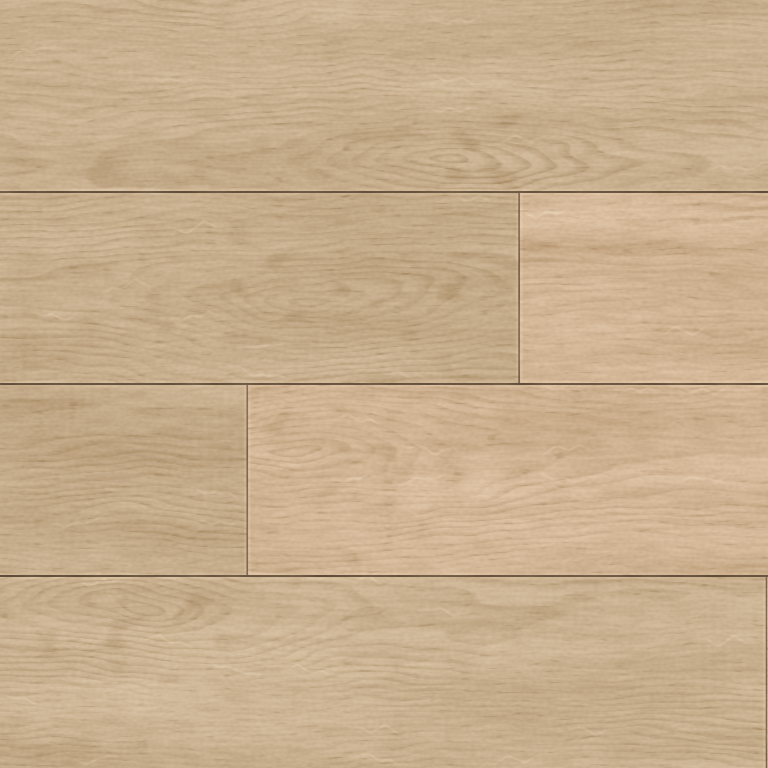
This texture is drawn by a WebGL 2 fragment shader. Its source:

```glsl
#version 300 es
precision highp float;

uniform vec2 u_resolution;
out vec4 fragColor;

float hash(vec2 p) {
    return fract(sin(dot(p, vec2(127.1, 311.7))) * 43758.5);
}

vec2 gradient(vec2 cell) {
    float angle = 6.2832 * hash(cell);
    return vec2(cos(angle), sin(angle));
}

// Gradient noise, roughly -0.7 to 0.7
float noise(vec2 p) {
    vec2 i = floor(p), f = p - i;
    vec2 u = f * f * f * (f * (f * 6.0 - 15.0) + 10.0);
    vec2 e = vec2(1.0, 0.0);
    float low = mix(dot(gradient(i), f), dot(gradient(i + e), f - e), u.x);
    float high = mix(dot(gradient(i + e.yx), f - e.yx), dot(gradient(i + 1.0), f - 1.0), u.x);
    return mix(low, high, u.y);
}

// Growth rings: arches around the core that run out into straight grain
float ringLines(vec2 p, vec2 core, vec2 seed) {
    vec2 q = p - core;
    q.x += 0.06 * noise(p * vec2(6.0, 14.0) + seed);
    q.y += 0.035 * noise(p * vec2(3.5, 5.0) + seed.yx) + 0.007 * noise(p * vec2(16.0, 30.0) + seed);
    float ring = length(vec2(0.07 * tanh(4.0 * q.x), q.y));
    float phase = fract(ring / 0.0088 + 0.9 * noise(p * vec2(7.0, 40.0) + seed));
    return smoothstep(0.35, 0.85, phase) * (1.0 - smoothstep(0.85, 1.0, phase));
}

// Sparse, short, wavy raised marks
float scratches(vec2 p, vec2 seed) {
    vec2 grid = p * vec2(11.0, 26.0) + seed;
    vec2 cell = floor(grid), f = fract(grid) - 0.5;
    float slope = hash(cell + 3.0) - 0.5;
    float curve = f.y - slope * f.x - 0.35 * noise(vec2(grid.x * 4.0, cell.y));
    float fade = 1.0 - smoothstep(0.15, 0.45, abs(f.x));
    return step(0.83, hash(cell)) * fade * (1.0 - smoothstep(0.015, 0.075, abs(curve)));
}

void main() {
    vec2 p = gl_FragCoord.xy / u_resolution;
    float pixel = 1.0 / min(u_resolution.x, u_resolution.y);

    // Four courses with staggered end joints
    int row = int(min(p.y * 4.0, 3.0));
    float joint = vec4(0.998, 0.322, 0.676, 1.03)[row];
    bool rightPlank = p.x > joint;
    vec2 seed = vec2(float(row) * 17.3 + 5.1, rightPlank ? 41.7 : 8.2);

    // One plank per course has the arched figure, its neighbour straight grain
    bool arched = (row == 1) == rightPlank;
    vec2 core = vec2(vec4(0.17, 0.39, 0.43, 0.6)[row], vec4(0.205, 0.405, 0.615, 0.79)[row]);
    if (!arched) core += vec2(-0.9, 0.07);

    // Broad bands along the plank
    float tone = rightPlank ? 0.4 : vec4(0.2, -0.25, 0.0, 0.05)[row];
    tone += 0.15 + 0.95 * noise(p * vec2(1.6, 15.0) + seed);
    tone += 0.5 * noise(p * vec2(5.0, 42.0) + seed.yx);

    // Rings, strong in some patches and faint in others
    float patches = smoothstep(-0.25, 0.35, noise(p * vec2(3.0, 11.0) + seed * 1.7));
    float nearCore = arched ? exp(-dot((p - core) * vec2(3.5, 11.0), (p - core) * vec2(3.5, 11.0))) : 0.0;
    float rings = ringLines(p, core, seed);
    tone -= rings * (0.2 + 0.5 * patches + 0.3 * nearCore);

    // Fibres, pores and fine surface roughness
    vec2 grain = p + vec2(0.0, 0.012 * noise(p * vec2(5.0, 8.0) + seed));
    float fibre = noise(grain * vec2(24.0, 210.0) + seed);
    float pores = smoothstep(0.2, 0.5, noise(grain * vec2(45.0, 260.0) + seed.yx));
    tone += 0.65 * fibre - pores * (0.3 + 0.5 * rings);
    tone += 0.45 * noise(p * vec2(150.0, 240.0) + seed);

    // Smudges by the core, and light marks
    float smudge = smoothstep(0.15, 0.5, noise(p * vec2(22.0, 38.0) + seed));
    tone -= smudge * (0.15 + 0.7 * nearCore);
    tone += 0.6 * scratches(p, seed);

    vec3 oak = vec3(0.78, 0.68, 0.55) + tone * vec3(0.058, 0.066, 0.076);
    oak += (rightPlank ? 1.0 : -0.2) * vec3(0.012, -0.003, -0.004);

    // Dark joints with a pale bevel on either side
    float course = clamp(round(p.y * 4.0), 1.0, 3.0) * 0.25;
    float across = abs(p.y - course);
    float along = abs(p.x - joint);
    float edge = min(across, along);
    float bevel = smoothstep(0.001, 0.002, edge) * (1.0 - smoothstep(0.003, 0.0055, edge));
    oak += 0.035 * bevel;
    float courseGap = 1.0 - smoothstep(0.0012 - 0.5 * pixel, 0.0012 + 0.5 * pixel, across);
    float endGap = 1.0 - smoothstep(0.001 - 0.5 * pixel, 0.001 + 0.5 * pixel, along);
    float gap = max(courseGap, 0.8 * endGap) * (0.85 + 0.2 * noise(p * 30.0));
    oak = mix(oak, vec3(0.34, 0.27, 0.20), gap);

    fragColor = vec4(oak, 1.0);
}
```
